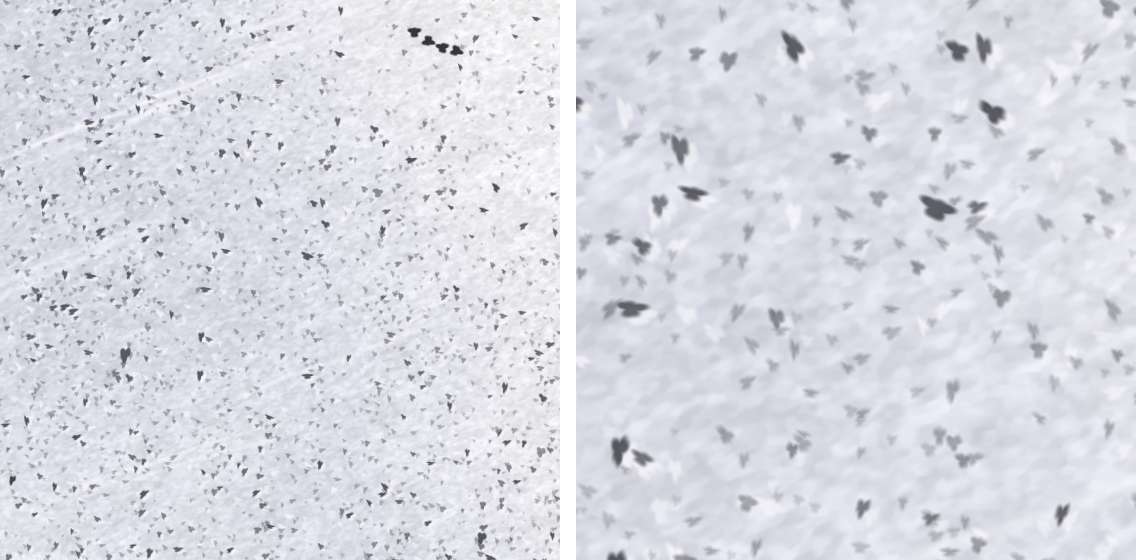
Left: the whole. Right: its middle third, enlarged.
Reproduce this texture procedurally as a Shadertoy shader.

```glsl
const vec3 SHADE = vec3(0.848, 0.848, 0.898);
const vec3 GLOW = vec3(0.935, 0.935, 0.942);
const vec3 PIT = vec3(0.17, 0.17, 0.20);
const vec3 CHALK = vec3(0.975, 0.975, 0.99);

vec3 hash3(vec2 p) {
    vec3 q = fract(p.xyx * vec3(0.1031, 0.1030, 0.0973));
    q += dot(q, q.yxz + 33.33);
    return fract((q.xxy + q.yzz) * q.zyx);
}

vec2 rotate(vec2 p, float angle) {
    float c = cos(angle), s = sin(angle);
    return vec2(c * p.x + s * p.y, c * p.y - s * p.x);
}

// Layered sines, roughly -1 to 1
float waves(vec2 p) {
    float sum = 0.0, gain = 0.5;
    for (int i = 0; i < 4; i++) {
        sum += gain * sin(p.x + 1.7 * sin(p.y)) * cos(p.y + 1.3 * sin(p.x * 0.8));
        p = rotate(p, 0.9) * 1.9 + 2.3;
        gain *= 0.6;
    }
    return sum;
}

// Cellular noise: a random tone per grain, blended smoothly, 0 to 1
float grain(vec2 p) {
    vec2 cell = floor(p);
    float sum = 0.0, total = 0.0;
    for (int y = -1; y <= 1; y++)
    for (int x = -1; x <= 1; x++) {
        vec2 id = cell + vec2(x, y);
        vec3 h = hash3(id);
        vec2 d = p - id - h.xy;
        float weight = exp(-5.0 * dot(d, d));
        sum += weight * h.z;
        total += weight;
    }
    return sum / total;
}

// Lumpy ellipse with a soft rim
float blob(vec2 p, float radius, float stretch, float phase, float blur) {
    p.x /= stretch;
    float angle = atan(p.y, p.x);
    float rim = radius * (1.0 + 0.22 * sin(3.0 * angle + phase) + 0.12 * sin(5.0 * angle - phase));
    return 1.0 - smoothstep(-blur, blur, length(p) - rim);
}

// Sparse specks on a jittered grid, gathered into loose clusters
float specks(vec2 uv, float cells, float chance, float radius, float seed) {
    vec2 cell = floor(uv * cells);
    float cover = 0.0;
    for (int y = -1; y <= 1; y++)
    for (int x = -1; x <= 1; x++) {
        vec2 id = cell + vec2(x, y);
        vec3 place = hash3(id + seed);
        vec3 form = hash3(id + seed + 71.7);
        vec2 center = (id + place.xy) / cells;
        float cluster = 0.4 + 1.2 * smoothstep(-0.3, 0.5, waves(center * 34.0 + 4.0));
        float clearing = 1.0 - 0.65 * smoothstep(1.3, 1.75, center.x + center.y);
        if (place.z > chance * cluster * clearing) continue;
        vec2 p = rotate(uv - center, form.x * 6.283);
        float size = radius * mix(0.65, 1.3, form.y);
        float depth = mix(0.4, 1.0, form.z);
        cover = max(cover, depth * blob(p, size, 1.0 + form.z * 0.9, form.x * 20.0, 0.0018));
    }
    return cover;
}

// Broken pale line that fades at both ends
float scratch(vec2 uv, vec2 start, float angle, float span, float width) {
    vec2 p = rotate(uv - start, angle);
    float along = p.x / span;
    float ends = smoothstep(0.0, 0.15, along) * (1.0 - smoothstep(0.6, 1.0, along));
    float wear = 0.45 + 0.55 * grain(vec2(p.x * 45.0, p.y * 140.0));
    float offset = p.y + 0.0015 * sin(p.x * 31.0);
    return ends * wear * exp(-offset * offset / (width * width));
}

void mainImage(out vec4 fragColor, in vec2 fragCoord) {
    vec2 uv = fragCoord / iResolution.y;

    // Cool ground brightening toward the upper right
    float light = smoothstep(0.75, 1.8, uv.x * 1.15 + uv.y * 0.75);
    light += 0.14 * waves(uv * 7.0) + 0.3 * (1.0 - smoothstep(0.0, 0.6, uv.y));
    vec3 color = mix(SHADE, GLOW, clamp(light, 0.0, 1.0));

    // Fine mottling, slightly drawn out along the scratches
    vec2 brushed = rotate(uv, 0.38);
    color += 0.075 * (grain(brushed * vec2(75.0, 130.0)) - 0.5);
    color += 0.065 * (grain(brushed * vec2(150.0, 230.0) + 40.0) - 0.5);
    color += 0.035 * (grain(brushed * vec2(14.0, 30.0) + 90.0) - 0.5);

    // One long scratch, then scattered fainter ones
    float marks = scratch(uv, vec2(-0.03, 0.705), 0.37, 0.68, 0.0045);
    for (int i = 0; i < 9; i++) {
        vec3 h = hash3(vec2(float(i) * 7.3, 19.0));
        vec2 start = vec2(h.x * 0.55 - 0.15, (float(i) + h.y) / 9.0);
        marks += 0.6 * scratch(uv, start, 0.25 + 0.2 * h.z, 0.35 + 0.3 * h.y, 0.003 + 0.003 * h.z);
    }
    color = mix(color, CHALK, clamp(marks, 0.0, 0.9));

    // Pale chips beside the pits
    vec2 shifted = uv + vec2(-0.005, 0.004);
    float chips = max(specks(shifted, 48.0, 0.22, 0.0040, 5.0), specks(uv, 62.0, 0.20, 0.0035, 211.0));
    color = mix(color, CHALK, 0.75 * chips);

    // Faint, medium and large pits
    float pits = 0.36 * specks(uv, 84.0, 0.27, 0.0026, 130.0);
    pits = max(pits, 0.80 * specks(uv, 48.0, 0.22, 0.0036, 5.0));
    pits = max(pits, 0.95 * specks(uv, 16.0, 0.09, 0.0065, 57.0));

    // Chain of dark blots in the bright corner
    for (int i = 0; i < 4; i++) {
        float t = float(i) / 3.0;
        vec2 center = mix(vec2(0.740, 0.943), vec2(0.815, 0.909), t);
        center.y -= 0.006 * sin(t * 3.14);
        pits = max(pits, 0.95 * blob(uv - center, 0.0085, 1.15, t * 9.0, 0.0025));
    }
    color = mix(color, PIT, pits);

    fragColor = vec4(clamp(color, 0.0, 1.0), 1.0);
}
```
